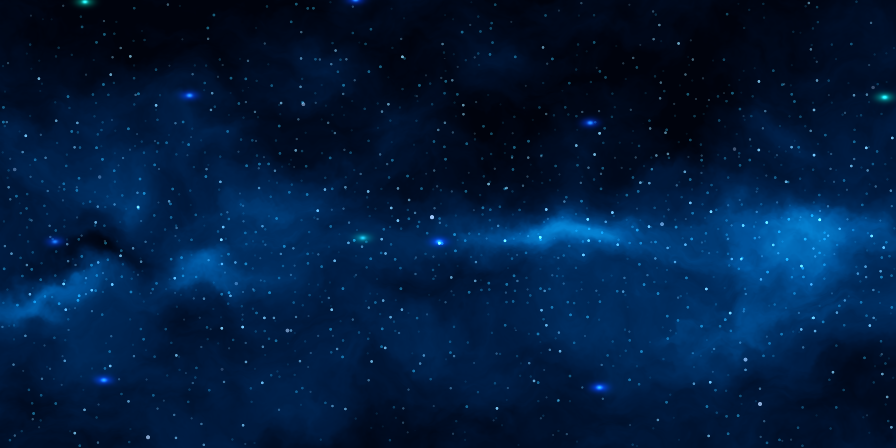
This texture is drawn by a WebGL 1 fragment shader. Its source:

```glsl
precision highp float;
// Deep blue nebula: a hazy band with bright clouds and dark lanes under a star field.
// Soft patches, bent and broken up by fractal noise, give a gas level that indexes
// a colour ramp; jittered grids then scatter crisp small stars and a few glowing ones.
#define WARP 0.22
#define WISP_AMOUNT 0.55
#define CONTRAST 1.15
#define STAR_RADIUS 0.0029
#define FAINT_CELLS 36.0
#define STAR_CELLS 25.0
#define BRIGHT_CELLS 7.0
#define GLOW_CELLS 3.4
#define STAR_TINT vec3(0.46, 0.68, 0.74)
#define FAINT_TINT vec3(0.09, 0.34, 0.40)
#define GLOW_TINT vec3(0.01, 0.16, 0.72)

uniform vec2 u_resolution;

float hash(vec2 p) {
  vec3 q = fract(vec3(p.xyx) * 0.1031);
  q += dot(q, q.yzx + 33.33);
  return fract((q.x + q.y) * q.z);
}

float noise(vec2 p) {
  vec2 cell = floor(p), f = fract(p);
  f = f * f * (3.0 - 2.0 * f);
  float low = mix(hash(cell), hash(cell + vec2(1.0, 0.0)), f.x);
  float high = mix(hash(cell + vec2(0.0, 1.0)), hash(cell + 1.0), f.x);
  return mix(low, high, f.y);
}

// Fractal noise centred on zero
float fbm(vec2 p) {
  float sum = 0.0, weight = 0.5;
  for (int i = 0; i < 6; i++) {
    sum += weight * (noise(p) - 0.5);
    p = mat2(1.6, 1.2, -1.2, 1.6) * p + 17.3;
    weight *= 0.54;
  }
  return sum;
}

float patchAt(vec2 p, vec2 centre, vec2 size) {
  vec2 q = (p - centre) / size;
  return exp(-dot(q, q));
}

// Amount of lit gas, 0 (black sky) to 1 (brightest cloud)
float gasLevel(vec2 p) {
  vec2 w = p + WARP * vec2(fbm(p * 4.0 + 3.0), fbm(p * 5.0 + 41.0));
  float level = 0.22 - 0.12 * smoothstep(0.6, 1.0, p.y);
  // broad haze
  level += 0.24 * patchAt(w, vec2(1.0, 0.34), vec2(1.6, 0.32));
  level += 0.17 * patchAt(w, vec2(1.70, 0.38), vec2(0.45, 0.24));
  level += 0.13 * patchAt(w, vec2(0.20, 0.68), vec2(0.5, 0.18));
  // bright clouds
  level += 0.40 * patchAt(w, vec2(0.47, 0.42), vec2(0.15, 0.055));
  level += 0.34 * patchAt(w, vec2(1.30, 0.45), vec2(0.18, 0.055));
  level += 0.42 * patchAt(w, vec2(1.80, 0.52), vec2(0.29, 0.095));
  level += 0.20 * patchAt(w, vec2(0.64, 0.55), vec2(0.16, 0.065));
  level += 0.34 * patchAt(w, vec2(0.06, 0.37), vec2(0.18, 0.045));
  // dark lanes
  level -= 0.22 * patchAt(w, vec2(1.15, 0.68), vec2(0.38, 0.13));
  level -= 0.20 * patchAt(w, vec2(1.00, 0.34), vec2(0.24, 0.08));
  level -= 0.16 * patchAt(w, vec2(0.20, 0.43), vec2(0.18, 0.03));
  level += WISP_AMOUNT * fbm(w * vec2(4.5, 7.0) + 60.0);
  return clamp(0.39 + CONTRAST * (level - 0.39), 0.0, 1.0);
}

vec3 gasColour(float level) {
  float s = level * 5.0;
  vec3 c = mix(vec3(0.0, 0.01, 0.05), vec3(0.0, 0.05, 0.14), clamp(s, 0.0, 1.0));
  c = mix(c, vec3(0.0, 0.11, 0.26), clamp(s - 1.0, 0.0, 1.0));
  c = mix(c, vec3(0.0, 0.18, 0.38), clamp(s - 2.0, 0.0, 1.0));
  c = mix(c, vec3(0.0, 0.33, 0.62), clamp(s - 3.0, 0.0, 1.0));
  return mix(c, vec3(0.02, 0.53, 0.85), clamp(s - 4.0, 0.0, 1.0));
}

// Offset to the star of this grid cell in xy, its random value in z
vec3 starInCell(vec2 p, float cells, float margin) {
  vec2 cell = floor(p * cells) + floor(cells * 3.0);
  vec2 jitter = vec2(hash(cell + 5.7), hash(cell + 91.3));
  vec2 centre = mix(vec2(margin), vec2(1.0 - margin), jitter);
  return vec3((fract(p * cells) - centre) / cells, hash(cell + 47.1));
}

// Crisp discs of uneven brightness, most of them dim
float stars(vec2 p, float cells, float share, float radius) {
  vec3 star = starInCell(p, cells, 0.12);
  float rank = max(star.z - 1.0 + share, 0.0) / share;
  float size = radius * mix(0.75, 1.1, rank);
  float edge = 0.5 / u_resolution.y;
  float disc = 1.0 - smoothstep(size - edge, size + edge, length(star.xy));
  return step(1.0 - share, star.z) * mix(0.2, 1.0, rank * rank) * disc;
}

void main() {
  vec2 p = gl_FragCoord.xy / u_resolution.y;
  vec3 colour = gasColour(gasLevel(p));

  // small stars, thicker along the band
  float crowd = mix(0.25, 1.0, exp(-pow((p.y - 0.52) / 0.34, 2.0)));
  colour += FAINT_TINT * stars(p, FAINT_CELLS, 0.6 * crowd, STAR_RADIUS);
  colour += STAR_TINT * stars(p, STAR_CELLS, 0.6 * crowd, STAR_RADIUS);
  colour += vec3(0.7, 0.75, 0.8) * stars(p, BRIGHT_CELLS, 0.15, STAR_RADIUS * 1.5);

  // few stars with a blue halo
  vec3 glow = starInCell(p, GLOW_CELLS, 0.2);
  float lit = step(0.6, glow.z) * mix(0.3, 1.0, fract(glow.z * 37.0));
  vec3 halo = mix(GLOW_TINT, vec3(0.0, 0.5, 0.4), step(0.94, glow.z));
  colour += lit * halo * patchAt(glow.xy, vec2(0.0), vec2(0.019, 0.010));
  colour += lit * vec3(0.2, 0.6, 0.7) * patchAt(glow.xy, vec2(0.0), vec2(0.006, 0.004));

  gl_FragColor = vec4(min(colour, 1.0), 1.0);
}
```
